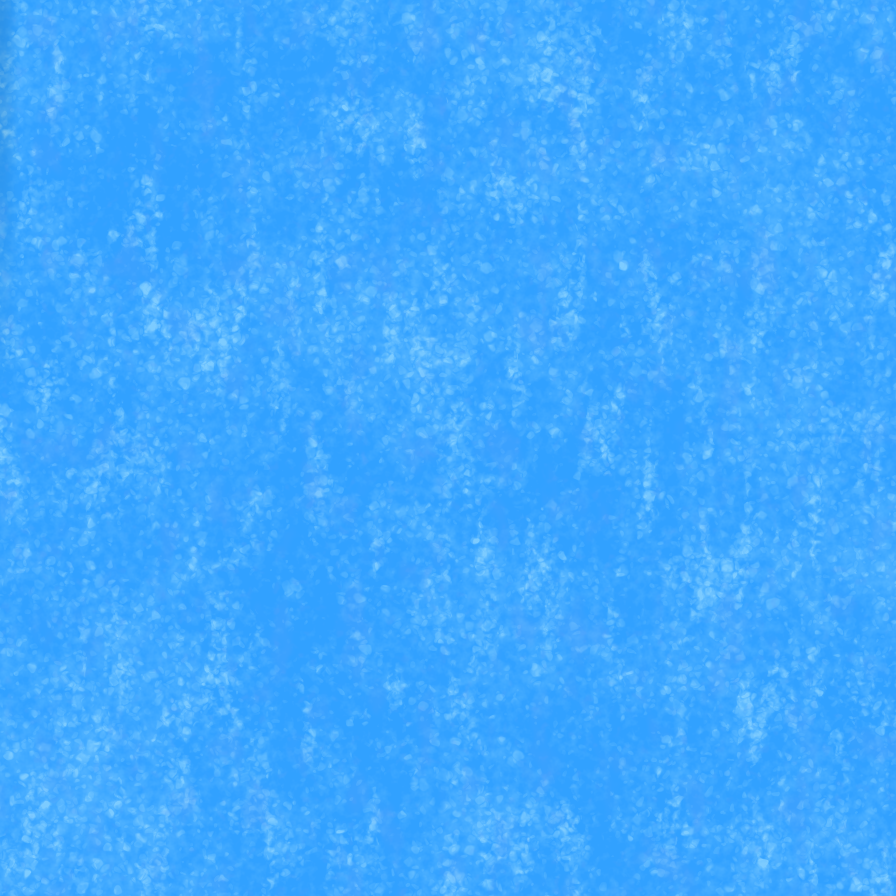
Write a Shadertoy shader that draws this texture.

```glsl
// Weathered sky-blue painted wall with pale specks, vertical crusty streaks and faint scratches.

const vec3 DEEP_BLUE = vec3(0.205, 0.637, 1.0);
const vec3 PALE_BLUE = vec3(0.45, 0.775, 1.0);
const vec3 LILAC = vec3(0.37, 0.63, 0.98);

vec2 hash2(vec2 cell) {
    vec3 q = fract(cell.xyx * vec3(0.1031, 0.1030, 0.0973));
    q += dot(q, q.yzx + 33.33);
    return fract((q.xx + q.yz) * q.zy);
}

// Gradient noise, roughly -0.7 to 0.7
float cornerSlope(vec2 cell, vec2 offset) {
    float angle = 6.2832 * hash2(cell).x;
    return dot(vec2(cos(angle), sin(angle)), offset);
}

float gradientNoise(vec2 p) {
    vec2 cell = floor(p);
    vec2 f = p - cell;
    vec2 blend = f * f * f * (f * (f * 6.0 - 15.0) + 10.0);
    vec2 right = vec2(1, 0);
    vec2 up = vec2(0, 1);
    float low = mix(cornerSlope(cell, f), cornerSlope(cell + right, f - right), blend.x);
    float high = mix(cornerSlope(cell + up, f - up), cornerSlope(cell + 1.0, f - 1.0), blend.x);
    return mix(low, high, blend.y);
}

float fbm(vec2 p, int octaves) {
    float sum = 0.0;
    float amplitude = 0.6;
    for (int i = 0; i < octaves; i++) {
        sum += amplitude * gradientNoise(p);
        p = mat2(1.6, 1.2, -1.2, 1.6) * p + 17.3;
        amplitude *= 0.5;
    }
    return sum;
}

// Stretched noise keeps its axes, so the features stay upright
float streakNoise(vec2 p, vec2 frequency) {
    return 0.7 * gradientNoise(p * frequency)
         + 0.4 * gradientNoise(p * frequency * 2.1 + 41.0);
}

// Round flecks, one candidate per cell, kept where density is high
float flecks(vec2 p, float scale, float density, float seed) {
    vec2 q = p * scale + seed;
    vec2 cell = floor(q);
    float result = 0.0;
    for (int y = -1; y <= 1; y++) {
        for (int x = -1; x <= 1; x++) {
            vec2 id = cell + vec2(x, y);
            vec2 place = hash2(id);
            vec2 traits = hash2(id + 71.7);
            float radius = mix(0.26, 0.5, traits.y * traits.y);
            float disc = 1.0 - smoothstep(radius - 0.13, radius + 0.13, length(q - id - place));
            float kept = smoothstep(traits.x, traits.x + 0.1, density);
            result = max(result, disc * kept * mix(0.45, 1.0, place.y));
        }
    }
    return result;
}

void mainImage(out vec4 fragColor, in vec2 fragCoord) {
    vec2 p = fragCoord / iResolution.y;
    vec2 uv = fragCoord / iResolution.xy;

    // Wobble that makes flecks and streak borders ragged
    vec2 wobble = vec2(gradientNoise(p * 95.0), gradientNoise(p * 95.0 + 53.0));
    vec2 ragged = p + 0.005 * wobble;

    // Broad tone and fine mottling
    float cloud = fbm(p * 4.0 + 4.0, 4);
    float grain = fbm(p * 85.0 + 9.0, 3);
    float dust = fbm(p * vec2(26.0, 18.0) + 31.0, 3);

    // Vertical runs and rounder crusted patches
    float runs = streakNoise(ragged + 3.0, vec2(27.0, 7.0));
    float streak = smoothstep(0.06, 0.4, runs + 0.25 * cloud);
    float patches = smoothstep(0.14, 0.4, fbm(ragged * vec2(9.0, 7.5) + 12.0, 4));
    float crust = max(streak, 0.9 * patches);
    float crumbs = smoothstep(-0.1, 0.22, grain);

    // Speckles gather along the runs
    float density = clamp(0.24 + 0.5 * crust + 0.5 * dust + 0.3 * cloud, 0.0, 0.9);
    float coarse = flecks(ragged, 75.0, density * 0.6, 5.0);
    float medium = flecks(ragged, 108.0, density, 37.0);
    float fine = flecks(ragged, 150.0, density + 0.06, 83.0);

    // Thin scratches, mostly level, a few upright
    float level = smoothstep(0.4, 0.6, gradientNoise(p * vec2(6.0, 75.0) + 8.0));
    float upright = smoothstep(0.42, 0.6, gradientNoise(p * vec2(80.0, 5.0) + 66.0));

    float paleness = 0.07 + 0.42 * cloud + 0.34 * dust + 0.5 * grain;
    paleness += crust * (0.06 + 0.3 * crumbs);
    paleness += 0.55 * coarse + 0.48 * medium + 0.32 * fine;
    paleness -= 0.1 * level + 0.07 * upright;
    vec3 color = mix(DEEP_BLUE, PALE_BLUE, clamp(paleness, -0.05, 1.15));

    // Lilac stains, broken by the grain, and a shaded upper left border
    float stain = smoothstep(0.05, 0.35, fbm(p * vec2(24.0, 15.0) + 90.0, 3));
    float flaw = smoothstep(0.15, 0.4, fbm(p * 70.0 + 23.0, 2));
    color = mix(color, LILAC, 0.22 * stain + 0.2 * flaw);
    float border = (1.0 - smoothstep(0.0, 0.025, uv.x)) * smoothstep(0.5, 1.0, uv.y);
    color *= 1.0 - 0.09 * border;

    fragColor = vec4(color, 1.0);
}
```
